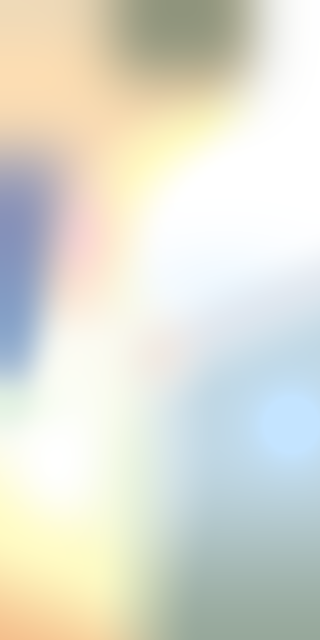
A WebGL 1 fragment shader for this background:

```glsl
precision highp float;
// Soft pastel backdrop: blurred peach, olive, indigo and steel-blue fields around a white haze.

uniform vec2 u_resolution;

#define HAZE_CENTRE vec2(1.0, 0.78)
#define HAZE_RADII vec2(0.56, 0.39)
#define OLIVE_CENTRE vec2(0.568, 0.0)
#define OLIVE_RADII vec2(0.247, 0.273)
#define INDIGO_MID 0.846
#define INDIGO_HALF 0.385
#define ORB_CENTRE vec2(0.911, 1.328)
#define ORB_RADIUS 0.086
#define HORIZON_SLOPE 0.42

const vec3 WHITE = vec3(1.0);
const vec3 PEACH = vec3(0.99, 0.868, 0.70);
const vec3 SAND = vec3(0.937, 0.853, 0.72);
const vec3 YELLOW = vec3(1.0, 0.985, 0.76);
const vec3 CREAM = vec3(0.988, 0.992, 0.953);
const vec3 ORANGE = vec3(0.957, 0.737, 0.54);
const vec3 OLIVE = vec3(0.56, 0.58, 0.486);
const vec3 PINK = vec3(1.0, 0.84, 0.83);
const vec3 INDIGO = vec3(0.517, 0.56, 0.722);
const vec3 DUSK_BLUE = vec3(0.51, 0.63, 0.785);
const vec3 STEEL = vec3(0.749, 0.839, 0.886);
const vec3 SAGE = vec3(0.588, 0.655, 0.60);
const vec3 ORB_BLUE = vec3(0.769, 0.894, 1.0);

// Elliptical Gaussian falloff, 1 at the centre.
float glow(vec2 p, vec2 centre, vec2 radii) {
  vec2 q = (p - centre) / radii;
  return exp(-dot(q, q));
}

// Flat-topped falloff along one axis; a higher power gives a firmer edge.
float plateau(float offset, float radius, float power) {
  return exp(-pow(abs(offset) / radius, power));
}

// Peach to yellow to white, opening around the haze, with the olive cloud on top.
vec3 upperField(vec2 p) {
  float r = length((p - HAZE_CENTRE) / HAZE_RADII);
  vec3 warm = mix(SAND, PEACH, smoothstep(0.0, 0.25, p.y));
  vec3 col = mix(YELLOW, warm, smoothstep(1.1, 1.6, r));
  col = mix(WHITE, col, smoothstep(0.85, 1.25, r));
  col = mix(col, WHITE, smoothstep(0.6, 0.88, p.x));
  vec2 d = p - OLIVE_CENTRE;
  float cloud = plateau(d.x, OLIVE_RADII.x, 3.0) * plateau(d.y, OLIVE_RADII.y, 3.0);
  return mix(col, OLIVE, cloud);
}

// Cream that warms to orange in the bottom corner.
vec3 lowerField(vec2 p) {
  float warmth = p.y - 0.4 * p.x;
  vec3 col = mix(CREAM, WHITE, smoothstep(0.35, 0.6, p.x));
  col = mix(col, YELLOW, smoothstep(1.30, 1.667, warmth));
  col = mix(col, ORANGE, smoothstep(1.64, 2.057, warmth));
  col = mix(col, WHITE, glow(p, vec2(0.195, 1.432), vec2(0.143, 0.182)));
  vec3 lime = vec3(0.92, 0.965, 0.83);
  return mix(col, lime, 0.65 * glow(p, vec2(0.43, 1.536), vec2(0.13, 0.31)));
}

// Indigo shadow on the left edge, with a pink rim and a mint foot.
vec3 addIndigo(vec3 col, vec2 p) {
  col = mix(col, PINK, 0.9 * glow(p, vec2(0.247, 0.742), vec2(0.13, 0.195)));
  float width = max(0.214 - 0.17 * (p.y - 0.6), 0.05);
  float shadow = plateau(p.x, width, 3.0) * plateau(p.y - INDIGO_MID, INDIGO_HALF, 4.0);
  col = mix(col, mix(INDIGO, DUSK_BLUE, smoothstep(0.65, 1.1, p.y)), shadow);
  vec3 mint = vec3(0.90, 0.975, 0.87);
  return mix(col, mint, 0.6 * glow(p, vec2(0.0, 1.263), vec2(0.156, 0.078)));
}

// Steel-blue field on the lower right, below a slanted soft horizon.
vec3 addSteel(vec3 col, vec2 p) {
  float slant = p.y + HORIZON_SLOPE * (p.x - 1.0);
  float lean = 0.06 * smoothstep(1.5, 2.0, p.y);
  float side = smoothstep(0.326, 0.69, p.x + lean);
  float body = side * smoothstep(0.703, 1.12, slant);

  vec3 steel = mix(STEEL, SAGE, smoothstep(1.38, 2.057, p.y));
  float beyond = max(length(p - ORB_CENTRE) - ORB_RADIUS, 0.0);
  steel = mix(steel, ORB_BLUE, exp(-beyond / 0.073));

  vec3 iceBlue = vec3(0.925, 0.968, 1.0);
  vec3 lavender = vec3(0.88, 0.87, 0.91);
  vec3 blush = vec3(0.96, 0.88, 0.82);
  col = mix(col, iceBlue, 0.8 * glow(p, vec2(0.70, 0.91), vec2(0.286, 0.156)));
  col = mix(col, steel, body);
  col = mix(col, lavender, 0.3 * side * plateau(slant - 0.885, 0.09, 2.0));
  return mix(col, blush, 0.45 * glow(p, vec2(0.495, 1.107), vec2(0.117)));
}

void main() {
  // x runs 0..1 from the left, y runs 0..2 from the top edge down.
  vec2 uv = gl_FragCoord.xy / u_resolution;
  vec2 p = vec2(uv.x, 2.0 * (1.0 - uv.y));

  vec3 col = mix(upperField(p), lowerField(p), smoothstep(0.755, 1.094, p.y));
  col = addIndigo(col, p);
  col = addSteel(col, p);
  gl_FragColor = vec4(col, 1.0);
}
```
